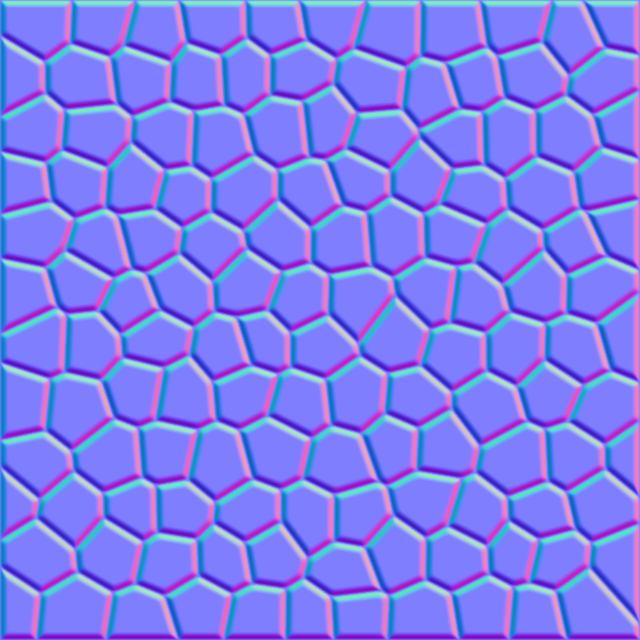
A Shadertoy shader for this texture map:

```glsl
const vec2 GRID = vec2(11.0, 12.0);

vec2 hash2(vec2 p) {
    vec3 q = fract(p.xyx * vec3(0.1031, 0.1030, 0.0973));
    q += dot(q, q.yzx + 33.33);
    return fract((q.xx + q.yz) * q.zy);
}

// Centre of a cell in canvas units; alternate rows are staggered
vec2 seedPoint(vec2 id) {
    float stagger = 0.44 * mod(id.y, 2.0) - 0.22;
    vec2 jitter = vec2(0.48, 0.46) * (hash2(id + 41.0) - 0.5);
    return (id + 0.5 + vec2(stagger, 0) + jitter) / GRID;
}

bool outside(vec2 id) {
    return any(lessThan(id, vec2(0))) || any(greaterThanEqual(id, GRID));
}

// Adds one edge to the weighted sum: xy = facing direction, z = weight
void addEdge(inout vec3 total, vec2 facing, float edgeDistance) {
    total += vec3(facing, 1.0) * exp(-600.0 * edgeDistance);
}

void mainImage(out vec4 fragColor, in vec2 fragCoord) {
    vec2 uv = fragCoord / iResolution.xy;
    vec2 home = floor(uv * GRID);

    // Nearest cell
    vec2 cellId = home, seed = vec2(0);
    float nearest = 10.0;
    for (int y = -2; y <= 2; y++)
    for (int x = -2; x <= 2; x++) {
        vec2 id = home + vec2(x, y);
        if (outside(id)) continue;
        vec2 candidate = seedPoint(id);
        float dist = distance(candidate, uv);
        if (dist < nearest) {
            nearest = dist;
            cellId = id;
            seed = candidate;
        }
    }

    // Edges shared with neighbouring cells
    vec3 total = vec3(0);
    for (int y = -2; y <= 2; y++)
    for (int x = -2; x <= 2; x++) {
        vec2 id = cellId + vec2(x, y);
        if (outside(id) || (x == 0 && y == 0)) continue;
        vec2 other = seedPoint(id);
        vec2 facing = normalize(other - seed);
        addEdge(total, facing, dot(0.5 * (seed + other) - uv, facing));
    }

    // Canvas borders act as edges too
    addEdge(total, vec2(-1, 0), uv.x);
    addEdge(total, vec2(0, -1), uv.y);
    addEdge(total, vec2(1, 0), 1.0 - uv.x);
    addEdge(total, vec2(0, 1), 1.0 - uv.y);

    // Bevel profile: flat plateau, steep flank, thin groove floor
    float edgeDistance = -log(total.z) / 600.0;
    float bevel = 1.0 - smoothstep(0.0045, 0.0142, edgeDistance);
    float flank = bevel * smoothstep(-0.001, 0.0035, edgeDistance);

    // Encode the surface normal as colour
    vec2 tilt = total.xy / total.z * flank * 0.89;
    float up = min(sqrt(1.0 - dot(tilt, tilt)), 1.0 - 0.12 * bevel);
    fragColor = vec4(vec3(0.494, 0.494, 0.5) + 0.5 * vec3(tilt, up), 1.0);
}
```
